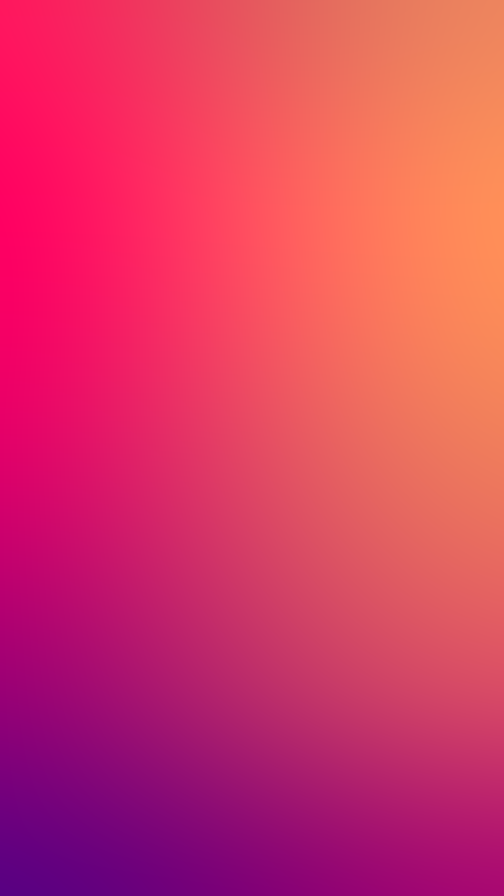
This background is drawn by a Shadertoy shader. Its source:

```glsl
// Soft gradient: hot pink at the left, orange glow at the right, violet rising from below.

// Colours at the left edge, centre and right edge, listed from bottom to top.
const int LEVELS = 5;
const vec3 LEFT[LEVELS] = vec3[](
    vec3(0.345, 0.000, 0.510), vec3(0.625, 0.000, 0.455), vec3(0.885, 0.000, 0.412),
    vec3(1.000, 0.000, 0.385), vec3(1.000, 0.090, 0.370));
const vec3 CENTRE[LEVELS] = vec3[](
    vec3(0.500, 0.000, 0.465), vec3(0.745, 0.180, 0.415), vec3(0.895, 0.285, 0.390),
    vec3(1.000, 0.315, 0.375), vec3(0.900, 0.345, 0.370));
const vec3 RIGHT[LEVELS] = vec3[](
    vec3(0.660, 0.030, 0.445), vec3(0.860, 0.315, 0.395), vec3(0.940, 0.490, 0.360),
    vec3(1.000, 0.560, 0.345), vec3(0.930, 0.520, 0.370));

const float EDGE_SOFTNESS = 0.6; // how far the colours settle at both sides

// Smooth curve through the left, centre and right colours of one level.
vec3 levelColour(int level, float x) {
    int i = clamp(level, 0, LEVELS - 1);
    return LEFT[i] * (1.0 - x) * (1.0 - 2.0 * x)
         + CENTRE[i] * 4.0 * x * (1.0 - x)
         + RIGHT[i] * x * (2.0 * x - 1.0);
}

// Catmull-Rom curve from b to c, with neighbours a and d.
vec3 smoothCurve(vec3 a, vec3 b, vec3 c, vec3 d, float t) {
    vec3 bend = 2.0 * a - 5.0 * b + 4.0 * c - d;
    vec3 twist = 3.0 * (b - c) + d - a;
    return b + 0.5 * t * (c - a + t * (bend + t * twist));
}

void mainImage(out vec4 fragColor, in vec2 fragCoord) {
    vec2 uv = fragCoord / iResolution.xy;

    // Ease the horizontal blend towards both edges.
    float x = mix(uv.x, smoothstep(0.0, 1.0, uv.x), EDGE_SOFTNESS);

    // Blend neighbouring levels vertically.
    float height = uv.y * float(LEVELS - 1);
    int level = int(floor(height));
    vec3 colour = smoothCurve(
        levelColour(level - 1, x), levelColour(level, x),
        levelColour(level + 1, x), levelColour(level + 2, x), fract(height));

    fragColor = vec4(clamp(colour, 0.0, 1.0), 1.0);
}
```
